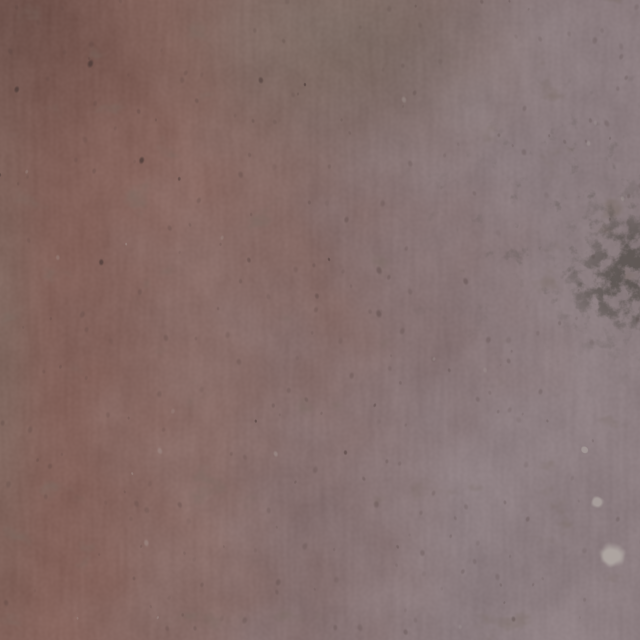
Write a three.js fragment shader that draws this texture.

```glsl
// Weathered plaster wall: a rusty red wash fades sideways into mauve grey.
// Gradient noise makes clouds, brushed streaks and grain; jittered cells hold
// pinholes, and a mouldy stain and a few pale drips sit near the right edge.

varying vec2 vUv;

const vec3 RUST  = vec3(0.520, 0.385, 0.355);
const vec3 CLAY  = vec3(0.530, 0.420, 0.400);
const vec3 TAUPE = vec3(0.530, 0.450, 0.450);
const vec3 MAUVE = vec3(0.552, 0.494, 0.506);
const vec3 OLIVE = vec3(0.475, 0.420, 0.385);
const vec3 MOULD = vec3(0.350, 0.325, 0.310);
const vec3 PIT   = vec3(0.270, 0.210, 0.200);
const vec3 CHALK = vec3(0.700, 0.670, 0.650);

const float WASH_WARP    = 0.24;   // how far clouds push the wash sideways
const float CLOUD_LIGHT  = 0.050;  // brightness swing of broad clouds
const float MOTTLE_LIGHT = 0.030;  // brightness swing of small blotches
const float STREAK_LIGHT = 0.016;  // brightness swing of vertical streaks
const float GRAIN_LIGHT  = 0.014;  // brightness swing of fine grain
const vec2  STAIN_CENTRE = vec2(0.985, 0.575);
const vec2  STAIN_SIZE   = vec2(0.095, 0.115);

float hash(vec2 p) {
  vec3 q = fract(vec3(p.xyx) * 0.1031);
  q += dot(q, q.yzx + 33.33);
  return fract((q.x + q.y) * q.z);
}

vec2 hash2(vec2 p) {
  return vec2(hash(p), hash(p + 57.3));
}

vec2 gradientAt(vec2 cell) {
  float angle = 6.2832 * hash(cell + 11.0);
  return vec2(cos(angle), sin(angle));
}

// Gradient noise, roughly -0.7 to 0.7
float noise(vec2 p) {
  vec2 i = floor(p), f = fract(p);
  vec2 u = f * f * f * (f * (f * 6.0 - 15.0) + 10.0);
  vec2 e = vec2(1.0, 0.0);
  float low  = mix(dot(gradientAt(i), f), dot(gradientAt(i + e), f - e), u.x);
  float high = mix(dot(gradientAt(i + e.yx), f - e.yx),
                   dot(gradientAt(i + 1.0), f - 1.0), u.x);
  return mix(low, high, u.y);
}

float fbm(vec2 p) {
  float sum = 0.0, amp = 0.6;
  for (int k = 0; k < 4; k++) {
    sum += amp * noise(p);
    p = mat2(0.8, 0.6, -0.6, 0.8) * p * 2.03 + 17.1;
    amp *= 0.5;
  }
  return sum;
}

// Soft oval specks, at most one per cell, present with the given chance
float specks(vec2 uv, float cells, float chance, float radius) {
  vec2 p = uv * cells, base = floor(p);
  float cover = 0.0;
  for (int y = -1; y <= 1; y++) {
    for (int x = -1; x <= 1; x++) {
      vec2 cell = base + vec2(float(x), float(y));
      vec2 d = p - cell - hash2(cell + cells);
      d.x += 0.4 * d.y * (hash(cell + 5.0) - 0.5);
      float r = radius * cells * mix(0.5, 1.2, hash(cell + 9.0));
      float shape = 1.0 - smoothstep(0.3, 1.3, length(d * vec2(1.0, 0.75)) / r);
      cover = max(cover, shape * step(hash(cell + 31.0), chance) * mix(0.4, 1.0, hash(cell + 3.0)));
    }
  }
  return cover;
}

float blob(vec2 uv, vec2 centre, vec2 size) {
  vec2 d = (uv - centre) / size;
  return exp(-dot(d, d));
}

vec3 washColour(float t) {
  vec3 c = mix(RUST, CLAY, smoothstep(0.10, 0.38, t));
  c = mix(c, TAUPE, smoothstep(0.34, 0.62, t));
  return mix(c, MAUVE, smoothstep(0.56, 0.88, t));
}

void main() {
  vec2 uv = vUv;

  // Sideways wash, greyer toward the bottom
  float cloud = fbm(uv * 3.2 + 4.0);
  float t = uv.x + 0.20 * (0.5 - uv.y) + WASH_WARP * cloud + 0.06 * noise(uv * 14.0);
  vec3 colour = washColour(t);
  colour = mix(colour, OLIVE, 0.65 * blob(uv, vec2(0.53, 0.95), vec2(0.22, 0.16)));
  colour = mix(colour, OLIVE, 0.45 * blob(uv, vec2(0.0, 0.45), vec2(0.05, 0.35)));
  colour *= 1.0 - 0.14 * blob(uv, vec2(0.0, 1.0), vec2(0.18, 0.2));

  // Clouds, blotches, streaks and grain
  float light = CLOUD_LIGHT * fbm(uv * 5.0 + 31.0) + MOTTLE_LIGHT * fbm(uv * 22.0 + 8.0);
  light += STREAK_LIGHT * noise(uv * vec2(120.0, 12.0)) + GRAIN_LIGHT * noise(uv * 150.0);
  colour += light;
  float smudge = smoothstep(0.22, 0.50, fbm(uv * vec2(11.0, 15.0) + 50.0));
  colour = mix(colour, OLIVE, 0.45 * smudge);

  // Mould: dense clots at the core, faint flecks around it
  vec2 bent = uv + 0.03 * vec2(noise(uv * 12.0), noise(uv * 12.0 + 40.0));
  float core = blob(bent, STAIN_CENTRE, STAIN_SIZE);
  float halo = blob(bent, vec2(0.93, 0.64), vec2(0.24, 0.20));
  float clots = smoothstep(-0.08, 0.32, fbm(uv * 38.0 + 3.0) + 0.35 * (core - 0.5));
  float flecks = smoothstep(0.16, 0.45, fbm(uv * 34.0 + 70.0));
  colour = mix(colour, MOULD, clamp(0.80 * core * clots + 0.12 * core + 0.40 * halo * flecks, 0.0, 0.85));

  // Pinholes, a few bold ones mostly on the left, many faint ones everywhere
  float bold = specks(uv, 13.0, 0.13, 0.0042) * (1.0 - 0.6 * smoothstep(0.35, 0.7, uv.x));
  float faint = specks(uv, 34.0, 0.20, 0.0038);
  colour = mix(colour, PIT, max(0.75 * bold, 0.22 * faint));

  // Chalk: tiny chips, then pale drips shrinking upward
  colour = mix(colour, CHALK, 0.35 * specks(uv + 0.37, 12.0, 0.08, 0.0035));
  for (int k = 0; k < 3; k++) {
    float n = float(k);
    vec2 centre = vec2(0.956 - 0.021 * n, 0.133 + 0.082 * n);
    float r = 0.019 * pow(0.55, n);
    float d = length(uv - centre) + 0.006 * noise(uv * 60.0);
    colour = mix(colour, CHALK, (0.85 - 0.15 * n) * (1.0 - smoothstep(0.55 * r, 1.15 * r, d)));
  }

  gl_FragColor = vec4(clamp(colour, 0.0, 1.0), 1.0);
}
```
